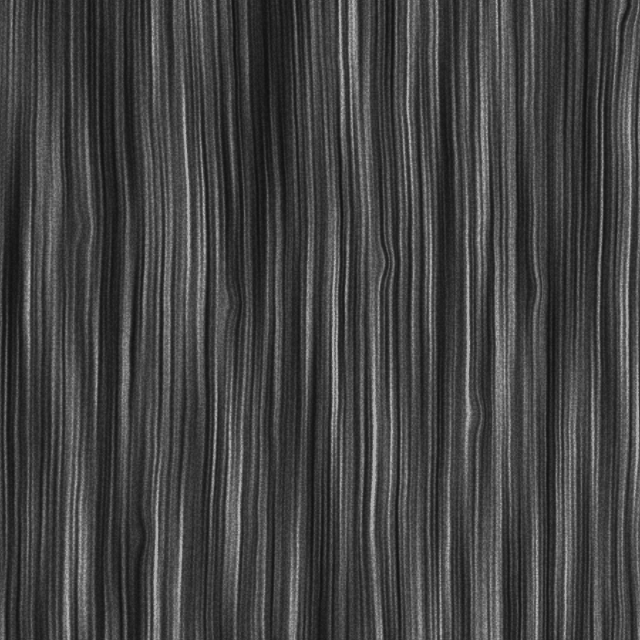
Give the GLSL for this texture, as a WebGL 1 fragment shader.

```glsl
precision highp float;
// Dark charcoal wood veneer with fine vertical grain, pale ribbons and small knots.
uniform vec2 u_resolution;

float hash(vec2 p) {
  vec3 q = fract(p.xyx * 0.1031);
  q += dot(q, q.yzx + 33.33);
  return fract((q.x + q.y) * q.z);
}

// Smooth value noise for the warp and the speckle
float noise(vec2 p) {
  vec2 cell = floor(p);
  vec2 f = fract(p);
  f = f * f * (3.0 - 2.0 * f);
  float low = mix(hash(cell), hash(cell + vec2(1.0, 0.0)), f.x);
  float high = mix(hash(cell + vec2(0.0, 1.0)), hash(cell + 1.0), f.x);
  return mix(low, high, f.y);
}

// Brightness along one fibre, shifted at random so that fibre ends never line up
float fibre(float column, float y) {
  y += 20.0 * hash(vec2(column, 71.0));
  float f = fract(y);
  f = f * f * (3.0 - 2.0 * f);
  return mix(hash(vec2(column, floor(y))), hash(vec2(column, floor(y) + 1.0)), f);
}

// Neighbouring fibres blended into long streaks
float streaks(vec2 p) {
  float column = floor(p.x);
  float f = fract(p.x);
  f = f * f * (3.0 - 2.0 * f);
  return mix(fibre(column, p.y), fibre(column + 1.0, p.y), f);
}

// Bends the grain: slow drift, small waves and a few sharp kinks around knots
float grainPosition(vec2 uv) {
  float x = uv.x + 4.0;
  x += 0.050 * noise(uv * vec2(3.0, 1.8) + 5.0);
  x += 0.007 * noise(uv * vec2(10.0, 6.0) + 31.0);
  x += 0.002 * noise(uv * vec2(30.0, 24.0) + 57.0);
  for (int i = 0; i < 7; i++) {
    float id = float(i);
    vec2 center = vec2(fract(0.13 + id * 0.618), hash(vec2(id, 9.0)));
    vec2 d = (uv - center) / vec2(0.016, 0.026);
    x -= 0.008 * exp(-dot(d, d));
  }
  return x;
}

void main() {
  vec2 uv = gl_FragCoord.xy / u_resolution.y;
  float x = grainPosition(uv);

  // Ribbons, lines and hairs of the grain
  float tone = 0.15 * streaks(vec2(x * 36.0, uv.y * 2.2));
  tone += 0.24 * streaks(vec2(x * 95.0 + 300.0, uv.y * 3.0));
  tone += 0.35 * streaks(vec2(x * 200.0 + 900.0, uv.y * 3.5));
  tone += 0.22 * streaks(vec2(x * 310.0 + 2000.0, uv.y * 6.0));

  // Growth lines at a nearly even spacing
  float drift = 6.0 * streaks(vec2(x * 30.0 + 500.0, uv.y * 2.0));
  tone += 0.06 * cos(x * 720.0 + drift);

  // Fine speckle of the pores
  float speckle = noise(uv * 450.0) - 0.5;

  // Exponential tone curve: mostly dark, with few bright streaks
  float grey = exp(-1.45 + 3.5 * (tone - 0.48) + 0.40 * speckle);
  gl_FragColor = vec4(vec3(min(grey, 0.68)), 1.0);
}
```
